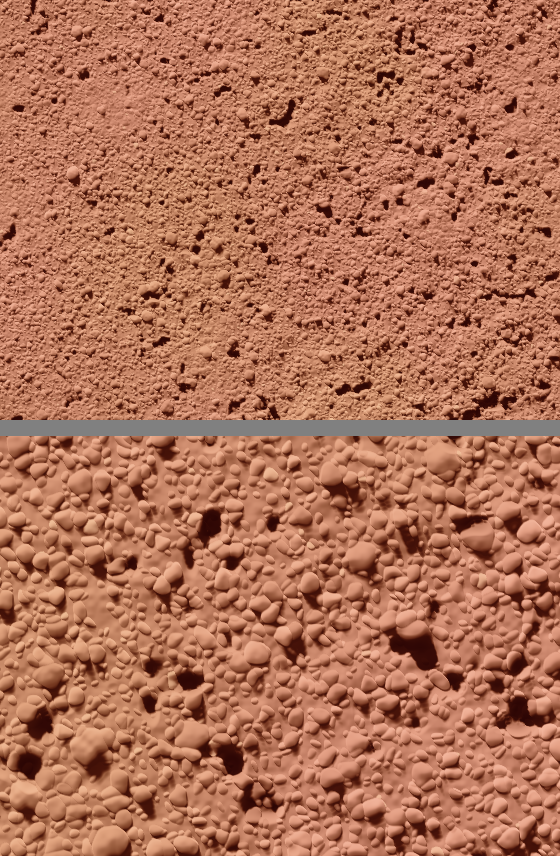
Top: the whole. Bottom: its middle third, enlarged.
Write a Shadertoy shader that draws this texture.

```glsl
// Dry red soil in low sunlight: crumbs of three sizes on lumpy ground with pits.
// A height field is built from scattered crumbs and noise, then lit by its slope
// and by a short shadow march toward the sun; the light picks an earth tone.

const vec2 SUN = vec2(-0.35, 0.937);   // direction toward the sun
const float SUN_RISE = 0.56;           // height gained by a sun ray per distance

const vec3 EARTH[7] = vec3[7](
    vec3(0.17, 0.02, 0.015), vec3(0.31, 0.09, 0.04), vec3(0.47, 0.22, 0.13),
    vec3(0.61, 0.36, 0.25), vec3(0.75, 0.49, 0.38), vec3(0.89, 0.63, 0.51),
    vec3(0.99, 0.78, 0.67));

vec3 hash3(vec2 p) {
    vec3 q = fract(p.xyx * vec3(0.1031, 0.1030, 0.0973));
    q += dot(q, q.yxz + 33.33);
    return fract((q.xxy + q.yzz) * q.zyx);
}

float noise(vec2 p) {
    vec2 i = floor(p), f = fract(p);
    f = f * f * (3.0 - 2.0 * f);
    float low = mix(hash3(i).x, hash3(i + vec2(1, 0)).x, f.x);
    float high = mix(hash3(i + vec2(0, 1)).x, hash3(i + vec2(1, 1)).x, f.x);
    return mix(low, high, f.y);
}

float fbm(vec2 p) {
    float sum = 0.0, amp = 0.5;
    for (int i = 0; i < 3; i++) {
        sum += amp * noise(p);
        p = mat2(1.6, 1.2, -1.2, 1.6) * p + 7.3;
        amp *= 0.5;
    }
    return sum / 0.875;
}

// Scattered crumbs: x = height, y = random tone of the topmost one
vec2 grains(vec2 p, float density, float share, float seed) {
    p = p * density + seed;
    vec2 cell = floor(p), top = vec2(0.0, 0.5);
    for (int y = -1; y <= 1; y++)
    for (int x = -1; x <= 1; x++) {
        vec2 id = cell + vec2(x, y);
        vec3 rnd = hash3(id);
        vec2 d = p - id - 0.5 - (rnd.xy - 0.5) * 0.8;
        float pick = fract(rnd.z * 37.7);
        float radius = mix(0.28, 0.58, rnd.z * rnd.z);
        // Skewed distance gives uneven crumbs
        float d2 = dot(d, d) + 1.1 * (rnd.x - 0.5) * d.x * d.y;
        float dome = 1.0 - d2 / (radius * radius);
        // Each crumb stands on a low wall, so its rim stays crisp
        float wall = 0.45 * fract(rnd.x * 91.3) * smoothstep(0.0, 0.25, dome);
        float height = radius * (dome + wall);
        if (pick < share && height > top.x) top = vec2(height, fract(rnd.y * 53.1));
    }
    return vec2(top.x / density, top.y);
}

// Rough, pitted ground grows toward the right
float roughness(vec2 p) {
    return smoothstep(0.1, 1.1, p.x + 0.7 * (noise(p * 3.0 + 4.0) - 0.5));
}

float pits(vec2 p, float rough) {
    float hollow = 0.6 * noise(p * vec2(23.0, 27.0) + 11.0) + 0.4 * noise(p * 62.0);
    return smoothstep(0.66, 0.86, hollow + 0.08 * (rough - 0.6));
}

// x = height, y = grain tone; crumb is 0 on smooth patches, 1 on loose soil
vec2 soil(vec2 p, float rough, float crumb) {
    vec2 bent = p + 0.006 * (vec2(noise(p * 90.0), noise(p * 90.0 + 31.0)) - 0.5);
    vec2 fine = grains(bent, 112.0, 0.85, 3.0);
    vec2 medium = grains(bent, 64.0, 0.6, 41.0);
    vec2 coarse = grains(bent, 36.0, 0.1, 87.0);
    fine.x *= mix(0.5, 1.1, crumb);
    medium.x *= mix(0.3, 1.15, crumb);
    vec2 top = fine.x > medium.x ? fine : medium;
    top = coarse.x > top.x ? coarse : top;
    float lumps = mix(0.012, 0.028, rough) * fbm(p * 25.0);
    float grit = 0.0022 * noise(p * 190.0);
    return vec2(top.x + lumps + grit - 0.018 * pits(p, rough), top.y);
}

vec3 earthTone(float light) {
    float t = clamp(light * 5.0, 0.0, 5.6);
    vec3 tone = EARTH[0];
    for (int i = 1; i < 7; i++)
        tone = mix(tone, EARTH[i], clamp(t - float(i - 1), 0.0, 1.0));
    return tone;
}

vec3 shade(vec2 p) {
    float rough = roughness(p);
    float crumb = smoothstep(0.28, 0.5, fbm(p * 4.0 + 21.0));
    vec2 ground = soil(p, rough, crumb);

    // Slope facing the sun: lit sides saturate sooner than dark sides
    float reach = 0.0016;
    float slope = (ground.x - soil(p + SUN * reach, rough, crumb).x) / reach;
    float light = 0.83 + (slope > 0.0 ? 0.24 : 0.38) * slope / sqrt(1.0 + slope * slope);
    light += 0.14 * (ground.y - 0.5) + 0.1 * (fbm(p * 3.0) - 0.5);

    // Cast shadow
    float blocked = 0.0;
    for (int i = 1; i <= 7; i++) {
        float k = float(i), away = 0.0015 * k + 0.0003 * k * k;
        float rise = soil(p + SUN * away, rough, crumb).x - ground.x;
        blocked = max(blocked, rise - SUN_RISE * away);
    }
    light = mix(light, 0.08, 0.9 * smoothstep(0.0, 0.0065, blocked));
    light -= 0.12 * pits(p, rough);

    // Faint drifts of redder and browner earth, and a few pale crumbs
    float red = smoothstep(0.3, 0.7, fbm(p * 2.3 + 9.0) + 0.15 * (p.x - 0.6));
    vec3 tint = mix(vec3(0.99, 1.015, 0.97), vec3(1.0, 0.985, 1.01), red);
    float pale = smoothstep(0.988, 0.996, ground.y) * smoothstep(0.5, 0.9, light);
    return mix(earthTone(light) * tint, vec3(0.93, 0.77, 0.6), 0.4 * pale);
}

void mainImage(out vec4 fragColor, in vec2 fragCoord) {
    // Two samples per pixel smooth the grain edges
    vec2 shift = vec2(0.25, -0.25);
    vec3 first = shade((fragCoord + shift) / iResolution.y);
    vec3 second = shade((fragCoord - shift) / iResolution.y);
    fragColor = vec4(0.5 * (first + second), 1.0);
}
```
